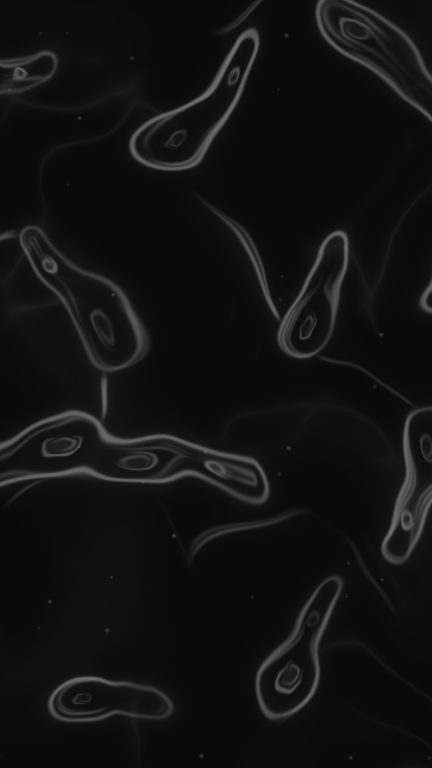
Write a WebGL 1 fragment shader that draws this background.

```glsl
precision highp float;

// Dark ink with thin pale wisps: pinched pods with stranded rims and swirling
// eyes sit on a staggered, jittered grid that is bent by gradient noise.
// Long filaments follow noise contours; faint smoke and specks fill the rest.

uniform vec2 u_resolution;

#define BASE 0.036       // ink level
#define PEAK 0.40        // brightest wisp
#define CELL 0.46        // spacing of the pods
#define JITTER 0.30      // scatter of the pods
#define WARP 0.085       // bending of all shapes
#define LINE_WIDTH 0.0052
#define SMOKE 0.055      // strength of the haze
#define SPECK_CELL 0.07
#define SPECK_SHARE 0.09
#define TAU 6.28318

vec2 hash2(vec2 p) {
  vec3 q = fract(p.xyx * vec3(0.1031, 0.1030, 0.0973));
  q += dot(q, q.yzx + 33.33);
  return fract((q.xx + q.yz) * q.zy);
}

float corner(vec2 cell, vec2 offset) {
  float a = TAU * hash2(cell + 50.0).x;
  return dot(vec2(cos(a), sin(a)), offset);
}

// Gradient noise, roughly -1 to 1
float noise(vec2 p) {
  vec2 i = floor(p), f = fract(p), e = vec2(1.0, 0.0);
  vec2 u = f * f * f * (f * (f * 6.0 - 15.0) + 10.0);
  float low = mix(corner(i, f), corner(i + e, f - e), u.x);
  float high = mix(corner(i + e.yx, f - e.yx), corner(i + 1.0, f - 1.0), u.x);
  return 1.4 * mix(low, high, u.y);
}

vec2 noise2(vec2 p) {
  return vec2(noise(p), noise(p + 31.7));
}

float strand(float d) {
  float w = max(LINE_WIDTH, 0.9 / u_resolution.x);
  return exp(-d * d / (w * w));
}

float smoothMin(float a, float b, float k) {
  float h = max(k - abs(a - b), 0.0) / k;
  return min(a, b) - 0.25 * h * h * k;
}

// Oval rings that fade in and out along a spiral
float eye(vec2 q, float radius, float phase) {
  q += 0.006 * noise2(q * 30.0 + phase * 9.0);
  float r = length(q * vec2(1.0, 1.45));
  float turn = atan(q.y, q.x + 1e-5);
  float arc = 0.5 + 0.5 * cos(turn - r * 70.0 + phase * TAU);
  float rings = strand(r - radius) * arc + 0.6 * strand(r - 0.62 * radius) * (1.0 - arc);
  return rings + 0.12 * smoothstep(radius, 0.4 * radius, r);
}

// x: distance to the nearest pod rim, y: light of the eyes inside
vec2 pods(vec2 p) {
  vec2 g = p / CELL;
  float dist = 1.0, eyes = 0.0;
  for (int j = -1; j <= 1; j++) {
    for (int i = -1; i <= 1; i++) {
      float row = floor(g.y) + float(j);
      float shift = 0.5 * mod(row, 2.0);
      vec2 id = vec2(floor(g.x - shift) + float(i), row);
      vec2 h = hash2(id + 13.0), k = hash2(id + 71.0);
      vec2 q = p - CELL * (id + 0.5 + vec2(shift, 0.0) + JITTER * (h - 0.5));
      float a = TAU * k.x, c = cos(a), s = sin(a);
      q = vec2(c * q.x + s * q.y, c * q.y - s * q.x);

      // Tapered capsule with a narrow waist
      float halfLength = mix(0.095, 0.135, k.y);
      float t = clamp(q.x / halfLength, -1.0, 1.0);
      float radius = mix(0.032, mix(0.056, 0.076, h.x), smoothstep(-1.0, 1.0, t));
      radius -= 0.012 * exp(-8.0 * t * t);
      float d = length(q - vec2(t * halfLength, 0.0)) - radius;
      dist = smoothMin(dist, d, 0.06);

      vec2 wide = q - vec2(0.85 * halfLength, 0.0);
      vec2 thin = q + vec2(0.45 * halfLength, 0.0);
      eyes += eye(wide, mix(0.024, 0.042, h.y), k.y) * mix(0.25, 0.9, h.y);
      eyes += eye(thin, 0.019, h.x) * smoothstep(0.35, 0.8, k.y);
    }
  }
  return vec2(dist, eyes);
}

// Rim made of strands that part and rejoin
float rim(float d, vec2 p) {
  float spread = 0.004 + 0.016 * noise(p * 4.0 + 23.0);
  float light = strand(d) * mix(0.2, 1.0, smoothstep(-0.4, 0.35, noise(p * 3.5 + 9.0)));
  for (int k = 1; k <= 3; k++) {
    float n = float(k);
    float gate = smoothstep(-0.15, 0.5, noise(p * 5.0 + 17.0 * n));
    light += strand(d + spread * n) * gate * (0.85 - 0.2 * n);
  }
  return light + 0.10 * exp(-abs(d) / 0.016);
}

// Long contour of a slow noise field, shown only in part
float filament(vec2 p) {
  vec2 q = p * 1.7 + 40.0, e = vec2(0.01, 0.0);
  float f = noise(q);
  vec2 slope = vec2(noise(q + e) - f, noise(q + e.yx) - f) * 1.7 / e.x;
  float d = f / max(length(slope), 0.7);
  float gate = smoothstep(-0.05, 0.5, noise(p * 2.3 + 5.0));
  float twin = strand(d + 0.022 * noise(p * 4.5 + 60.0));
  return gate * (0.8 * strand(d) + 0.45 * twin + 0.12 * exp(-abs(d) / 0.02));
}

float haze(vec2 p) {
  vec2 q = p + 0.16 * noise2(p * 2.6 + 80.0);
  float cloud = smoothstep(-0.1, 0.9, noise(q * 2.4 + 3.0));
  float wisp = exp(-14.0 * abs(noise(q * 4.2 + 12.0)));
  return 0.6 * cloud + wisp * smoothstep(0.0, 0.6, noise(q * 3.0 + 90.0));
}

float specks(vec2 p) {
  vec2 id = floor(p / SPECK_CELL);
  vec2 h = hash2(id + 7.0), k = hash2(id + 29.0);
  float d = length(p - SPECK_CELL * (id + 0.2 + 0.6 * h));
  float radius = mix(0.002, 0.0045, k.y), soft = 1.2 / u_resolution.x;
  float dot1 = smoothstep(radius + soft, radius - soft, d);
  return dot1 * step(k.x, SPECK_SHARE) * mix(0.12, 0.4, h.x);
}

void main() {
  vec2 p = gl_FragCoord.xy / u_resolution.x;
  vec2 w = p + WARP * noise2(p * 2.5) + 0.25 * WARP * noise2(p * 7.0 + 11.0);

  vec2 pod = pods(w);
  float inside = smoothstep(0.01, -0.03, pod.x);
  float outside = smoothstep(0.0, 0.05, pod.x);

  float light = rim(pod.x, w) + pod.y * inside + filament(w) * outside + specks(p);
  float ink = BASE + SMOKE * haze(w) + 0.012 * inside;
  float tone = ink + PEAK * (1.0 - exp(-1.6 * light));
  gl_FragColor = vec4(vec3(min(tone, 0.46)), 1.0);
}
```
